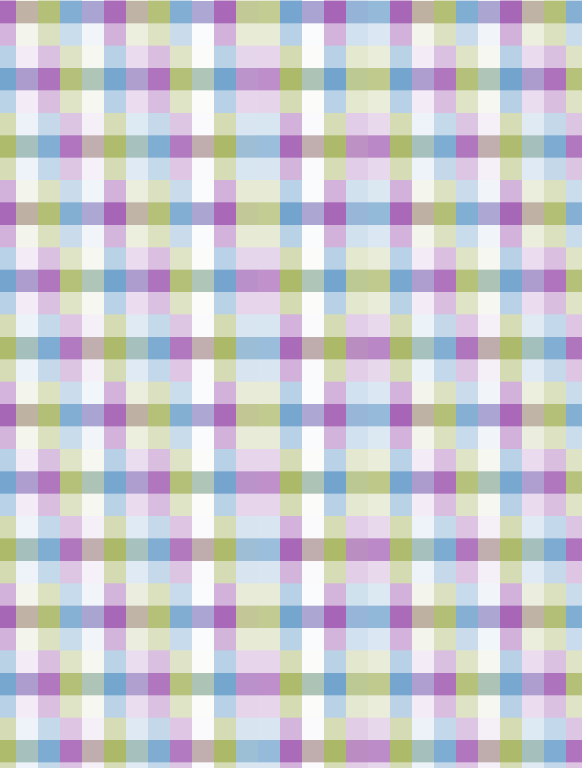
A WebGL 1 fragment shader for this pattern:

```glsl
precision mediump float;
// Pastel gingham: square checks where three hues rotate by column and by band.
// Each band is a dark row between two pale rows of the same hue; the column
// sequence repeats every 18 checks and sets both hue and strength.
uniform vec2 u_resolution;

#define CHECKS vec2(26.4545, 34.2857)
#define SHIFT vec2(0.2727, -0.04)
#define PURPLE vec3(0.66, 0.41, 0.72)
#define BLUE vec3(0.46, 0.65, 0.81)
#define GREEN vec3(0.68, 0.73, 0.42)
#define PAPER vec3(0.992, 0.993, 0.996)
#define WEAR 0.05

float hash(vec2 p) {
  return fract(sin(dot(p, vec2(12.7, 31.1))) * 437.5);
}

// 1.0 when the whole numbers a and b agree
float same(float a, float b) {
  return 1.0 - step(0.5, abs(a - b));
}

vec3 hue(float i) {
  float k = mod(i + 0.5, 3.0);
  return k < 1.0 ? PURPLE : (k < 2.0 ? BLUE : GREEN);
}

// Column thread: x = hue, y = blend toward hue 0, z = pale tint, w = dark tint
vec4 thread(float column) {
  float c = floor(mod(column + 0.5, 18.0));
  float slot = floor(mod(c + 0.5, 5.0));
  vec4 t = vec4(0.0, 0.0, 0.50, 1.0);
  if (slot > 3.5) t = vec4(1.0, 0.5, c < 5.0 ? 0.09 : 0.03, 0.74);
  else if (slot > 2.5) t = vec4(1.0, 0.0, 0.38, 0.90);
  else if (slot > 1.5) t = vec4(2.0, 0.0, 0.42, 0.92);
  else if (slot > 0.5) t = vec4(2.0, 0.38, c < 5.0 ? 0.12 : 0.22, 0.76);
  // The double-width stripes and the strong stripe between them
  if (same(c, 11.0) + same(c, 12.0) > 0.5) t = vec4(2.0, 0.08 * (12.0 - c), 0.27, 0.74);
  if (same(c, 13.0) > 0.5) t = vec4(1.0, 0.0, 0.50, 1.0);
  if (c > 15.5) t = vec4(1.0, 0.08 * (17.0 - c), c < 16.5 ? 0.32 : 0.25, 0.78);
  return t;
}

vec3 gingham(vec2 uv) {
  vec2 cell = floor(vec2(uv.x, 1.0 - uv.y) * CHECKS + SHIFT);
  float band = floor((cell.y + 1.5) / 3.0);
  float dark = same(floor(mod(cell.y + 1.5, 3.0)), 1.0);
  vec4 t = thread(cell.x);
  vec3 dye = mix(hue(t.x + band), hue(band), t.y * dark);
  float tint = mix(t.z, t.w, dark);
  tint *= 1.0 + WEAR * (hash(cell) - 0.5);
  return mix(PAPER, dye, tint);
}

void main() {
  // Average a 3 x 3 grid of samples to smooth the check edges
  vec3 sum = vec3(0.0);
  for (int j = 0; j < 3; j++) {
    for (int i = 0; i < 3; i++) {
      vec2 offset = (vec2(float(i), float(j)) - 1.0) / 3.0;
      sum += gingham((gl_FragCoord.xy + offset) / u_resolution);
    }
  }
  gl_FragColor = vec4(sum / 9.0, 1.0);
}
```
